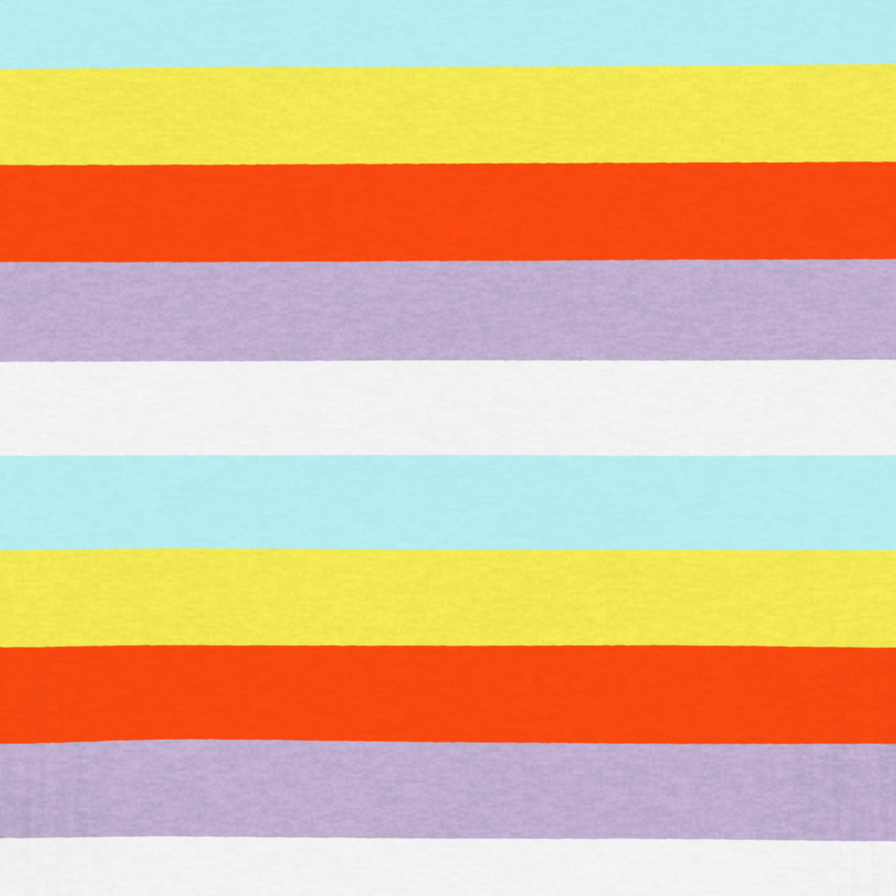
Reproduce this pattern procedurally as a Shadertoy shader.

```glsl
// Horizontal five-colour stripes printed on softly wavy, fine-grained jersey cloth.

const float STRIPE_PITCH = 0.1076;   // stripe height, in canvas heights
const float FIRST_EDGE = 0.0745;     // depth of the first colour change from the top

// Sineless hash: 2D cell to a value in 0..1.
float hash21(vec2 cell) {
    vec3 p = fract(vec3(cell.xyx) * 0.1031);
    p += dot(p, p.yzx + 33.33);
    return fract((p.x + p.y) * p.z);
}

// Smooth value noise in 0..1.
float valueNoise(vec2 p) {
    vec2 cell = floor(p);
    vec2 f = fract(p);
    f = f * f * (3.0 - 2.0 * f);
    float low = mix(hash21(cell), hash21(cell + vec2(1.0, 0.0)), f.x);
    float high = mix(hash21(cell + vec2(0.0, 1.0)), hash21(cell + vec2(1.0, 1.0)), f.x);
    return mix(low, high, f.y);
}

// Repeating colour order, from the top downward.
vec3 stripeColor(float index) {
    float slot = mod(index, 5.0);
    if (slot < 0.5) return vec3(0.952, 0.912, 0.325);  // yellow
    if (slot < 1.5) return vec3(0.972, 0.285, 0.063);  // orange red
    if (slot < 2.5) return vec3(0.750, 0.684, 0.812);  // lavender
    if (slot < 3.5) return vec3(0.950, 0.950, 0.950);  // white
    return vec3(0.714, 0.928, 0.940);                  // pale aqua
}

// Vertical displacement of the cloth at a point measured from the top left.
float clothSag(vec2 p) {
    float swell = (p.y - 0.42) / 0.13;
    float bulge = 0.005 * exp(-swell * swell);
    float fan = 0.014 * (p.x - 0.5) * (p.y - 0.45);
    float curl = 0.004 * (1.0 - smoothstep(0.0, 0.2, p.x)) * smoothstep(0.4, 0.8, p.y);
    return bulge + fan + curl;
}

// Slow drift and thread-scale fuzz, different for every edge.
float edgeWobble(float x, float edgeId) {
    float drift = valueNoise(vec2(x * 4.0, edgeId * 7.3 + 11.0)) - 0.5;
    float fuzz = valueNoise(vec2(x * 170.0, edgeId * 5.1 + 40.0)) - 0.5;
    return 0.0024 * drift + 0.0008 * fuzz;
}

// Brightness grain: short horizontal threads over a fine speckle.
float knitGrain(vec2 p) {
    float threads = valueNoise(p * vec2(85.0, 290.0)) - 0.5;
    float speckle = valueNoise(p * vec2(310.0, 370.0) + 17.0) - 0.5;
    float cloud = valueNoise(p * vec2(6.0, 12.0) + 5.0) - 0.5;
    return 0.030 * threads + 0.032 * speckle + 0.008 * cloud;
}

// Faint vertical ribs showing near the lower corners.
float cornerRibs(vec2 p) {
    float corner = smoothstep(0.30, 0.5, abs(p.x - 0.5)) * smoothstep(0.65, 0.9, p.y);
    return corner * (0.035 * (valueNoise(vec2(p.x * 190.0, p.y * 14.0)) - 0.5) - 0.012);
}

void mainImage(out vec4 fragColor, in vec2 fragCoord) {
    vec2 p = fragCoord / iResolution.xy;
    p.y = 1.0 - p.y;

    // Stripe coordinate: whole numbers fall on the colour changes
    float depth = p.y - FIRST_EDGE - clothSag(p);
    float edgeId = round(depth / STRIPE_PITCH);
    float edgeDistance = depth - edgeId * STRIPE_PITCH - edgeWobble(p.x, edgeId);

    // Antialiased blend across the nearest edge
    float softness = max(0.0013, 0.8 / iResolution.y);
    float below = smoothstep(-softness, softness, edgeDistance);
    vec3 color = mix(stripeColor(edgeId - 1.0), stripeColor(edgeId), below);

    // Grain reads strongest on the lavender dye and weakest on white and aqua
    float slot = mod(edgeId - 1.0 + step(0.0, edgeDistance), 5.0);
    float lavender = 1.0 - step(0.5, abs(slot - 2.0));
    float pale = step(2.5, slot);
    float strength = 1.0 + 0.8 * lavender - 0.45 * pale;
    color *= 1.0 + strength * (knitGrain(p) + cornerRibs(p));

    fragColor = vec4(clamp(color, 0.0, 1.0), 1.0);
}
```
